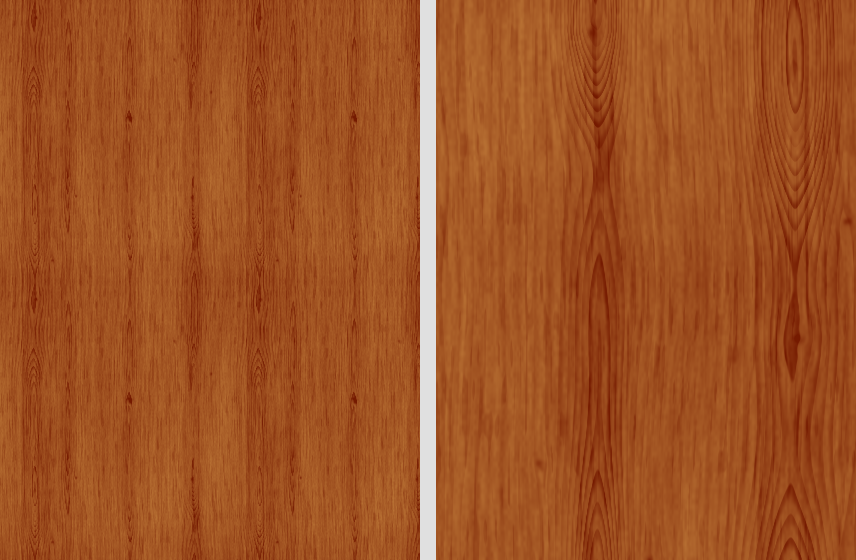
Left: the whole. Right: its middle third, enlarged.
Reproduce this texture procedurally as a WebGL 2 fragment shader.

```glsl
#version 300 es
precision highp float;
// Reddish cherry wood veneer, a tile repeated about 1.87 times across and 2 down.
// Growth rings are contours of the distance to four vertical figures, bent into
// arches and eyes; wrapping noise adds grain, pores and stains, then knots go on top.
uniform vec2 u_resolution;
out vec4 fragColor;

float hash(vec2 p) {
  vec3 q = fract(p.xyx * vec3(0.1031, 0.1030, 0.0973));
  q += dot(q, q.yzx + 33.33);
  return fract((q.x + q.y) * q.z);
}

// Value noise that wraps after a whole tile
float tileNoise(vec2 t, vec2 cells) {
  vec2 p = t * cells, i = floor(p), f = fract(p);
  f = f * f * (3.0 - 2.0 * f);
  vec2 a = mod(i, cells), b = mod(i + 1.0, cells);
  return mix(mix(hash(a), hash(vec2(b.x, a.y)), f.x),
             mix(hash(vec2(a.x, b.y)), hash(b), f.x), f.y);
}

// Shortest signed offset on the repeating tile
vec2 wrapOffset(vec2 d) { return fract(d + 0.5) - 0.5; }

// x: centre, y: half width, z: rings in the arch, w: height of its start
const vec4 figures[4] = vec4[4](
  vec4(0.156, 0.062, 9.0, 0.02), vec4(0.302, 0.026, 4.0, -0.15),
  vec4(0.578, 0.028, 5.0, -0.03), vec4(0.857, 0.042, 8.0, -0.12));

// x, y: centre, z: radius, w: darkness
const vec4 knots[7] = vec4[7](
  vec4(0.578, 0.422, 0.015, 1.4), vec4(0.779, 0.212, 0.007, 0.9),
  vec4(0.942, 0.324, 0.008, 0.8), vec4(0.338, 0.694, 0.009, 1.1),
  vec4(0.234, 0.925, 0.008, 0.8), vec4(0.165, 0.065, 0.013, 0.7),
  vec4(0.857, 0.700, 0.012, 0.9));

void main() {
  vec2 uv = gl_FragCoord.xy / u_resolution;
  vec2 tile = vec2(uv.x / 0.535, (1.0 - uv.y) / 0.503);

  // Gentle sideways drift of the grain, pushed apart around knots
  vec2 t = tile;
  t.x += 0.018 * (tileNoise(tile, vec2(5.0, 3.0)) - 0.5);
  t.x += 0.004 * (tileNoise(tile, vec2(18.0, 9.0)) - 0.5);
  float knotTone = 0.0;
  for (int i = 0; i < 7; i++) {
    vec2 d = wrapOffset(tile - knots[i].xy);
    d += 0.008 * (vec2(tileNoise(tile, vec2(70.0, 80.0)),
                       tileNoise(tile, vec2(64.0, 72.0))) - 0.5);
    float r = knots[i].z;
    knotTone += knots[i].w * exp(-dot(d, d) / (r * r * 0.4));
    t.x -= 0.4 * d.x * exp(-dot(d, d) / (r * r * 5.0));
  }

  // Ring field: vertical lines far away, arches and closed eyes in figures
  float nearest = 1.0, arches = 0.0, figured = 0.0, stain = 0.0;
  for (int i = 0; i < 4; i++) {
    vec4 f = figures[i];
    float d = abs(wrapOffset(vec2(t.x - f.x, 0.0)).x);
    float s = fract(tile.y - f.w);
    float rise = smoothstep(0.0, 0.75, s) - smoothstep(0.75, 1.0, s);
    rise += 0.12 * sin(6.2832 * (3.0 * s + f.x));
    float bell = exp(-d * d / (f.y * f.y));
    nearest = min(nearest, sqrt(d * d + 0.00002));
    arches += f.z * rise * bell;
    figured = max(figured, bell);
    stain += bell * (0.3 + 0.7 * tileNoise(tile + f.x, vec2(9.0, 5.0)));
  }
  float phase = 60.0 * nearest - arches;
  phase += 0.9 * tileNoise(t, vec2(30.0, 7.0));
  float ring = fract(phase), aa = fwidth(phase);
  float line = smoothstep(0.3, 0.85, ring) * (1.0 - smoothstep(0.88, 1.0, ring));
  line = mix(line, 0.34, smoothstep(0.35, 0.8, aa));
  float ringWeight = 0.35 + 1.1 * hash(vec2(floor(phase) + 40.0, 7.0));

  // Broad tone: pale band above a redder one, with upright soft stripes
  float edge = tile.y + 0.1 * (tileNoise(tile, vec2(8.0, 3.0)) - 0.5);
  float v = fract(edge);
  float pale = smoothstep(0.5, 0.85, v) * (1.0 - smoothstep(0.86, 0.97, v));
  float tone = 0.75 + 0.15 * pale;
  tone += 0.28 * (tileNoise(t, vec2(9.0, 2.0)) - 0.5);
  tone += 0.24 * (tileNoise(t, vec2(34.0, 3.0)) - 0.5);
  tone -= 0.38 * stain;
  tone -= line * ringWeight * (0.24 + 0.36 * figured);

  // Long thin fibres, then short hairline pores
  tone += 0.32 * (tileNoise(t, vec2(130.0, 5.0)) - 0.5);
  tone += 0.36 * (tileNoise(t, vec2(250.0, 36.0)) - 0.5);
  tone += 0.24 * (tileNoise(t, vec2(300.0, 160.0)) - 0.5);
  tone -= 0.3 * smoothstep(0.7, 0.85, tileNoise(t, vec2(220.0, 24.0)));

  // Dark upright cracks, mostly beside the figures
  float crack = smoothstep(0.76, 0.92, tileNoise(t, vec2(110.0, 6.0)));
  tone -= crack * (0.12 + 0.4 * figured);
  tone -= knotTone;

  vec3 redBrown = vec3(0.55, 0.22, 0.07), honey = vec3(0.68, 0.39, 0.17);
  vec3 wood = mix(redBrown, honey, clamp(tone, -0.7, 1.3));
  fragColor = vec4(wood, 1.0);
}
```
